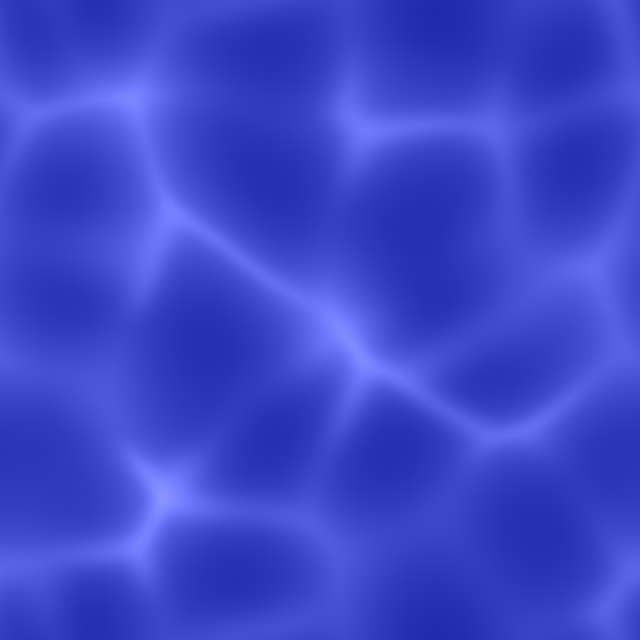
Reproduce this texture procedurally as a Shadertoy shader.

```glsl
// Soft blue water caustics: dark rounded cells divided by glowing, uneven ridges.

const vec2 CELLS = vec2(4.0, 5.0);      // whole cells across the canvas
const float CELL_DENSITY = 4.5;         // canvas width in mean cell sizes
const float JITTER = 0.82;
const float SOFTNESS = 8.0;             // higher gives narrower ridges
const vec3 DEEP_BLUE = vec3(0.145, 0.185, 0.695);

float hash(vec2 p, float seed) {
    return fract(sin(dot(p, vec2(127.1, 311.7)) + seed * 17.3) * 43758.5453);
}

// Value noise that wraps after a whole number of lattice steps
float wrappedNoise(vec2 uv, vec2 period, float seed) {
    vec2 p = uv * period;
    vec2 i = floor(p);
    vec2 f = p - i;
    vec2 s = f * f * f * (f * (f * 6.0 - 15.0) + 10.0);
    float a = hash(mod(i, period), seed);
    float b = hash(mod(i + vec2(1.0, 0.0), period), seed);
    float c = hash(mod(i + vec2(0.0, 1.0), period), seed);
    float d = hash(mod(i + vec2(1.0, 1.0), period), seed);
    return mix(mix(a, b, s.x), mix(c, d, s.x), s.y);
}

// Gentle bending of the plane, so that ridges curve
vec2 bend(vec2 uv, float amount) {
    vec2 n = vec2(wrappedNoise(uv, vec2(4.0), 3.0),
                  wrappedNoise(uv, vec2(4.0), 5.0));
    return uv + amount * (2.0 * n - 1.0);
}

// x: smooth squared distance to the cell centres, y: ridge strength
vec2 softCells(vec2 uv, vec2 cells, float softness) {
    vec2 p = uv * cells;
    vec2 home = floor(p);
    float total = 0.0;
    float totalSquares = 0.0;
    for (int y = -2; y <= 2; y++) {
        for (int x = -2; x <= 2; x++) {
            vec2 cell = home + vec2(x, y);
            vec2 id = mod(cell, cells);
            vec2 offset = vec2(hash(id, 1.0), hash(id, 2.0)) - 0.5;
            vec2 centre = cell + 0.5 + JITTER * offset;
            vec2 delta = (centre - p) / cells * CELL_DENSITY;
            float weight = exp(-softness * dot(delta, delta));
            total += weight;
            totalSquares += weight * weight;
        }
    }
    float depth = -log(total) / softness;
    float ridge = 1.0 - totalSquares / (total * total);
    return vec2(depth, ridge);
}

void mainImage(out vec4 fragColor, in vec2 fragCoord) {
    vec2 uv = fragCoord / iResolution.xy;
    vec2 field = softCells(bend(uv, 0.045), CELLS, SOFTNESS);

    // Ridges flare in some places and fade in others
    float flare = smoothstep(0.25, 0.85, wrappedNoise(uv, vec2(5.0), 7.0));
    float light = 0.35 * field.x + 0.25 * field.y * flare;

    fragColor = vec4(min(DEEP_BLUE + light, 1.0), 1.0);
}
```
